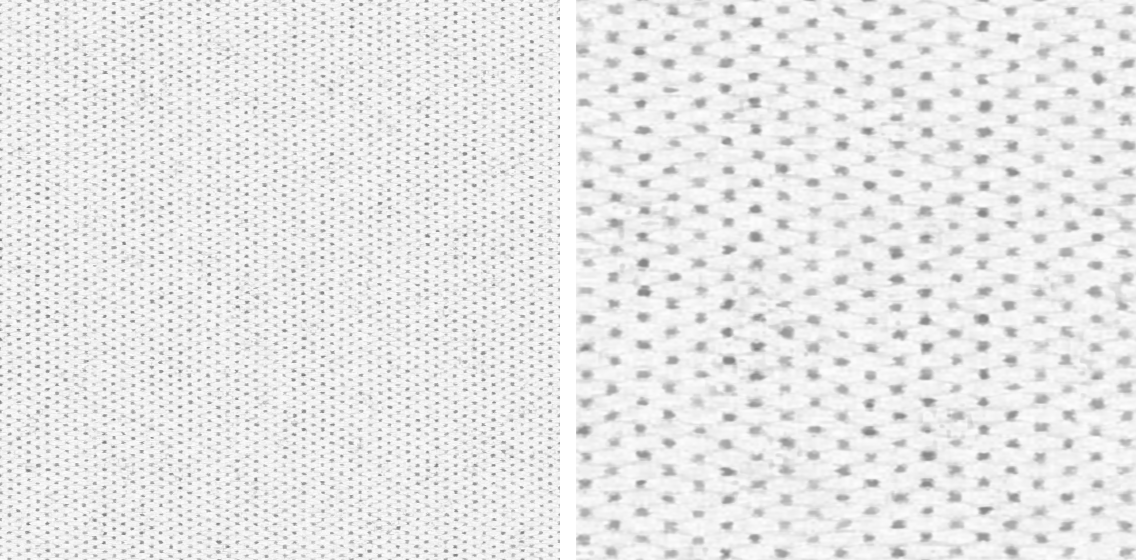
Left: the whole. Right: its middle third, enlarged.
Give the GLSL for this texture, as a three.js fragment shader.

```glsl
// White woven canvas: blunt stitches on two interleaved lattices, parted by
// pale level seams, with upright dark gaps between the ends of the threads.
// The gaps stack in straight columns; noise varies their size, tone and edges.

#define REPEATS vec2(29.5, 62.0)   // stitches across and down, per lattice
#define BULGE 0.075                // extra half height at the stitch centre
#define GAP_SIZE vec2(0.125, 0.20) // half width and half height, in cells
#define JITTER 0.06                // variation between stitches
#define FUZZ 0.13                  // roughness of the thread edges
#define GRAIN 0.042                // fibre contrast on the threads
#define SEAM_DEPTH 0.10            // darkness of the seams
#define GAP_DEPTH 0.36             // darkness of the gaps
#define THREAD_COLOR vec3(0.957)

varying vec2 vUv;

const float TAU = 6.2831853;

float hash(vec2 p) {
  vec3 q = fract(vec3(p.xyx) * 0.1031);
  q += dot(q, q.yzx + 33.33);
  return fract((q.x + q.y) * q.z);
}

float noise(vec2 p) {
  vec2 i = floor(p);
  vec2 f = fract(p);
  f = f * f * (3.0 - 2.0 * f);
  float low = mix(hash(i), hash(i + vec2(1.0, 0.0)), f.x);
  float high = mix(hash(i + vec2(0.0, 1.0)), hash(i + vec2(1.0, 1.0)), f.x);
  return mix(low, high, f.y);
}

// Depth inside the nearest stitch of one lattice, in cell heights
float stitch(vec2 p, float seed) {
  vec2 id = floor(p + 0.5);
  vec2 c = p - id;
  c.y -= JITTER * (hash(id + seed) - 0.5);
  return 0.25 + BULGE * cos(TAU * c.x) - abs(c.y);
}

// Darkness of the nearest gap of one lattice, 0 to 1
float gapShade(vec2 p, float seed, float rough) {
  vec2 id = floor(p + 0.5);
  vec2 key = id + seed;
  vec2 shift = vec2(hash(key + 11.0), hash(key + 23.0)) - 0.5;
  vec2 size = GAP_SIZE * (0.85 + 0.3 * vec2(hash(key + 37.0), hash(key + 53.0)));
  vec2 q = abs(p - id - JITTER * shift) / size;
  float radius = pow(q.x * q.x * q.x + q.y * q.y * q.y, 0.3333) + rough;
  float tone = 0.6 + 0.4 * hash(key + 71.0);
  return tone * (1.0 - smoothstep(0.25, 1.35, radius));
}

void main() {
  // Slight unevenness; columns stay straight and rows stay level
  vec2 p = vUv * REPEATS;
  p.y += 0.20 * (noise(vUv * vec2(5.0, 6.0)) - 0.5);
  p.y += 0.14 * (noise(vec2(p.x, vUv.y * 14.0) + 50.0) - 0.5);
  p.x += 0.07 * (noise(vUv * vec2(8.0, 24.0) + 90.0) - 0.5);

  // Fibres lie along the threads
  float fibre = noise(p * vec2(5.0, 9.0) + 40.0) - 0.5;
  float fine = noise(p * vec2(14.0, 8.0) + 170.0) - 0.5;
  float rough = 0.7 * fibre + 0.5 * fine;

  // Seams fade in and out, and are strongest beside the gap columns
  float depth = max(stitch(p, 100.0), stitch(p + 0.5, 300.0)) + FUZZ * rough;
  float breakUp = 0.3 + 0.9 * noise(p * vec2(2.5, 2.0) + 230.0);
  float besideGap = 0.8 + 0.3 * cos(2.0 * TAU * p.x);
  float seam = breakUp * besideGap * (1.0 - smoothstep(-0.04, 0.15, depth));

  // Gaps sit at the stitch ends and differ by column and by patch
  float gap = max(gapShade(p + vec2(0.5, 0.0), 500.0, 0.6 * rough),
                  gapShade(p + vec2(0.0, 0.5), 700.0, 0.6 * rough));
  float column = noise(vec2(p.x * 2.0, vUv.y * 3.0) + 200.0);
  float area = noise(vUv * vec2(18.0, 14.0) + 260.0);
  gap *= 0.72 + 0.40 * column + 0.22 * area;

  // Fibre grain and sparse grey specks
  float worn = smoothstep(0.55, 0.9, noise(vUv * vec2(44.0, 48.0) + 400.0));
  float speck = smoothstep(0.55, 0.95, noise(p * vec2(8.0, 5.0) + 600.0));
  float shade = max(SEAM_DEPTH * seam, GAP_DEPTH * gap);
  shade += 0.10 * worn * speck;
  vec3 color = THREAD_COLOR - shade + GRAIN * (fibre + fine);

  gl_FragColor = vec4(clamp(color, 0.0, 1.0), 1.0);
}
```
